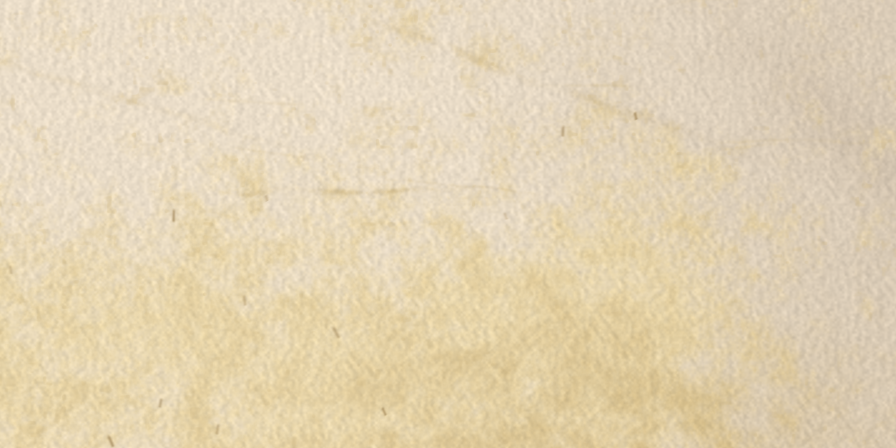
Write a WebGL 1 fragment shader that draws this texture.

```glsl
precision highp float;
// Aged parchment: pale cream turning to yellow stains, with grain, creases and flecks.
#define PALE vec3(0.922, 0.870, 0.790)
#define YELLOW vec3(0.918, 0.848, 0.680)
#define OCHRE vec3(0.810, 0.715, 0.510)
#define SHADE vec3(0.825, 0.765, 0.685)
#define INK vec3(0.600, 0.490, 0.310)
#define GRAIN_SCALE 105.0
#define GRAIN_DEPTH 0.115
#define SCRATCHES 12
#define FLECKS 14

uniform vec2 u_resolution;

float hash(vec2 p) {
  return fract(sin(dot(p, vec2(127.1, 311.7))) * 43758.5453);
}

float noise(vec2 p) {
  vec2 i = floor(p), f = fract(p);
  f = f * f * (3.0 - 2.0 * f);
  return mix(mix(hash(i), hash(i + vec2(1.0, 0.0)), f.x),
             mix(hash(i + vec2(0.0, 1.0)), hash(i + vec2(1.0)), f.x), f.y);
}

float fbm(vec2 p) {
  float sum = 0.0, amp = 0.5;
  for (int i = 0; i < 5; i++) {
    sum += amp * noise(p);
    p = mat2(0.8, 0.6, -0.6, 0.8) * p * 2.03 + 7.3;
    amp *= 0.56;
  }
  return sum / 1.07;
}

// Soft stroke from a to b, fading towards both ends
float stroke(vec2 p, vec2 a, vec2 b, float width) {
  vec2 ab = b - a;
  float t = clamp(dot(p - a, ab) / dot(ab, ab), 0.0, 1.0);
  float d = length(p - a - ab * t) / width;
  return exp(-d * d) * smoothstep(0.0, 0.2, t) * (1.0 - smoothstep(0.7, 1.0, t));
}

// Long hairlines, mostly falling gently to the right
float scratches(vec2 p) {
  float sum = 0.0;
  for (int i = 0; i < SCRATCHES; i++) {
    float k = float(i);
    vec2 a = vec2(hash(vec2(k, 1.0)) * 1.8, 0.5 + 0.5 * hash(vec2(k, 2.0)));
    float len = 0.2 + 0.35 * hash(vec2(k, 3.0));
    float slope = 0.1 - 0.5 * hash(vec2(k, 4.0));
    sum += stroke(p, a, a + len * vec2(1.0, slope), 0.004) * (0.3 + 0.7 * hash(vec2(k, 5.0)));
  }
  return sum;
}

// Short fibres and specks
float flecks(vec2 p) {
  float sum = 0.0;
  for (int i = 0; i < FLECKS; i++) {
    float k = float(i) + 40.0;
    vec2 a = vec2(hash(vec2(k, 1.0)) * 2.0, hash(vec2(k, 2.0)) * 0.85);
    float angle = 1.2 + 0.9 * hash(vec2(k, 3.0));
    float len = 0.012 + 0.024 * hash(vec2(k, 4.0));
    sum += stroke(p, a, a + len * vec2(cos(angle), sin(angle)), 0.004) * hash(vec2(k, 5.0));
  }
  return sum;
}

void main() {
  vec2 p = gl_FragCoord.xy / u_resolution.y;
  vec2 warped = p + 0.014 * (vec2(noise(p * 11.0), noise(p * 11.0 + 31.0)) - 0.5);
  float blotch = fbm(p * 3.5 + 4.0) - 0.5;
  float mottle = fbm(p * 16.0 + 19.0) - 0.5;
  float speckle = fbm(p * 48.0 + 53.0) - 0.5;

  // Grey shading towards the right edge, with a diagonal band at the upper corner
  float offBand = p.y - 1.0 + 0.7 * (p.x - 1.5) + 0.1 * blotch;
  float band = exp(-70.0 * offBand * offBand) * smoothstep(1.4, 2.0, p.x);
  float shade = 0.72 * smoothstep(0.7, 2.1, p.x + 0.3 * blotch) + 0.35 * band + 0.5 * mottle;
  vec3 color = mix(PALE, SHADE, clamp(shade, 0.0, 1.0));

  // Yellow staining in the lower part, broken by small pale patches
  float region = (1.0 - smoothstep(0.15, 0.8, p.y)) * (1.0 - smoothstep(1.3, 1.95, p.x));
  region *= mix(0.75, 1.0, smoothstep(0.2, 0.7, p.x));
  float stain = 0.9 * region + 0.3 * exp(-8.0 * p.x) + 0.75 * blotch + 0.9 * mottle + 0.4 * speckle;
  stain = smoothstep(0.0, 0.9, stain);
  color = mix(color, YELLOW, stain);

  // Ochre pool at the bottom edge and browner mottling inside the stain
  vec2 pool = (p - vec2(1.4, 0.0)) / vec2(0.55, 0.28);
  float ochre = 0.45 * exp(-dot(pool, pool)) * (1.0 + 2.0 * mottle);
  ochre += stain * (0.09 + 0.7 * mottle + 0.6 * speckle);
  color = mix(color, OCHRE, clamp(ochre, 0.0, 0.8));

  // Faint folds, one tide line and hairlines, all worn unevenly
  float folds = stroke(warped, vec2(-0.2, 0.92), vec2(0.8, 0.62), 0.009)
              + stroke(warped, vec2(0.75, 0.98), vec2(1.85, 0.59), 0.011);
  float tide = stroke(warped, vec2(0.5, 0.57), vec2(1.1, 0.58), 0.006);
  float wear = clamp(0.8 + 3.0 * mottle + speckle, 0.2, 1.4);
  float lines = (0.22 * folds + 0.4 * tide + 0.22 * scratches(warped)) * wear;
  color = mix(color, OCHRE * 0.97, clamp(lines, 0.0, 0.6));
  color = mix(color, INK, clamp(0.6 * flecks(warped), 0.0, 0.6));

  // Embossed grain lit from the upper left, with fine tooth and small pits
  vec2 g = mat2(0.8, -0.6, 0.6, 0.8) * p * GRAIN_SCALE * vec2(1.0, 0.85);
  float relief = noise(g) - noise(g + vec2(0.6, -0.5));
  float tooth = noise(p * GRAIN_SCALE * 1.7 + 11.0) - 0.5;
  float pits = smoothstep(0.7, 0.95, noise(p * 70.0 + 3.0)) * smoothstep(-0.1, 0.15, mottle);
  color *= 1.0 + GRAIN_DEPTH * (0.6 * relief + 0.45 * tooth) + 0.03 * mottle + 0.03 * speckle;
  color = mix(color, OCHRE, 0.3 * pits);

  gl_FragColor = vec4(clamp(color, 0.0, 1.0), 1.0);
}
```
